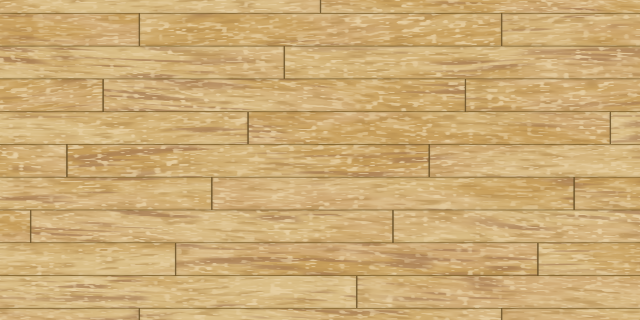
Reproduce this texture procedurally as a Shadertoy shader.

```glsl
// Oak strip flooring: long boards in staggered rows, parted by thin dark seams.
// Each board gets its own tone, grain tilt and noise offset; the wood is built
// from stretched value noise: soft clouds, fine fibres, brown streaks, pale flecks.

// Layout, in units of the canvas height
const float ROW_HEIGHT   = 0.10243;
const float FIRST_SEAM   = 0.0365;   // height of the lowest seam
const float BOARD_LENGTH = 1.1322;
const float FIRST_JOINT  = 0.4355;   // joint position in the lowest row
const float STEP_ODD     = 0.4;      // stagger, in board lengths
const float STEP_PAIR    = 0.9;      // stagger over two rows
const float SEAM_WIDTH   = 0.0028;
const float JOINT_WIDTH  = 0.0045;
const float GAP_BLUR     = 0.0014;   // softness of the gap edges
const float SHADE_REACH  = 0.003;    // soft darkening beside the gaps

// Wood
const float GRAIN_TILT   = 0.06;
const float GRAIN_WARP   = 0.022;
const vec2  CLOUD_FREQ   = vec2(2.6, 14.0);
const vec2  FIBRE_FREQ   = vec2(15.0, 105.0);
const vec2  STREAK_FREQ  = vec2(7.0, 120.0);
const vec2  FLECK_FREQ   = vec2(55.0, 205.0);

const vec3 HONEY = vec3(0.785, 0.625, 0.36);
const vec3 TAN   = vec3(0.815, 0.665, 0.455);
const vec3 STRAW = vec3(0.855, 0.745, 0.525);
const vec3 PALE  = vec3(0.91, 0.82, 0.65);
const vec3 UMBER = vec3(0.69, 0.53, 0.29);
const vec3 RUST  = vec3(0.64, 0.47, 0.32);
const vec3 SEAM  = vec3(0.52, 0.40, 0.18);
const vec3 JOINT = vec3(0.43, 0.33, 0.16);

float hash(vec2 p) {
    vec3 q = fract(vec3(p.xyx) * 0.1031);
    q += dot(q, q.yzx + 33.33);
    return fract((q.x + q.y) * q.z);
}

float noise(vec2 p) {
    vec2 i = floor(p);
    vec2 f = fract(p);
    f = f * f * (3.0 - 2.0 * f);
    float low  = mix(hash(i), hash(i + vec2(1, 0)), f.x);
    float high = mix(hash(i + vec2(0, 1)), hash(i + vec2(1, 1)), f.x);
    return mix(low, high, f.y);
}

float fbm(vec2 p) {
    float sum = 0.0;
    float weight = 0.57;
    for (int i = 0; i < 3; i++) {
        sum += weight * noise(p);
        p = p * 2.03 + 17.7;
        weight *= 0.5;
    }
    return sum;
}

vec3 wood(vec2 p, vec2 board) {
    float tone = hash(board + 3.7);
    float tilt = (hash(board + 11.3) - 0.5) * 2.0 * GRAIN_TILT;
    vec2 g = p + 23.0 * vec2(hash(board + 5.1), hash(board + 8.9));
    g.y += tilt * p.x + GRAIN_WARP * (noise(g * vec2(3.0, 9.0)) - 0.5);

    // Broad colour of the board
    float cloud = fbm(g * CLOUD_FREQ);
    vec3 color = mix(HONEY, TAN, smoothstep(0.38, 0.62, cloud));
    float light = smoothstep(0.38, 0.66, fbm(g * CLOUD_FREQ + 41.0));
    color = mix(color, STRAW, clamp(0.75 * tone + 0.6 * light - 0.25, 0.0, 1.0));

    // Fine fibres, lighter and darker than the base
    float fibre = 0.6 * noise(g * FIBRE_FREQ) + 0.4 * noise(g * FIBRE_FREQ * 1.9 + 13.0);
    color = mix(color, PALE, 0.4 * smoothstep(0.5, 0.85, fibre));
    color = mix(color, UMBER, 0.5 * (1.0 - smoothstep(0.15, 0.48, fibre)));

    // Thin brown streaks gather in patches
    float patchMask = smoothstep(0.4, 0.7, noise(g * vec2(4.0, 19.0) + 7.0));
    float streak = smoothstep(0.5, 0.85, noise(g * STREAK_FREQ + 29.0));
    color = mix(color, RUST, 0.65 * streak * patchMask);

    // Short pale flecks, denser in some places
    float dense = 0.35 + 0.65 * noise(g * vec2(9.0, 30.0) + 71.0);
    float fleck = smoothstep(0.55, 0.9, noise(g * FLECK_FREQ + 53.0));
    return mix(color, PALE, 0.95 * fleck * dense);
}

// Coverage of a soft line of the given width at distance d from its centre
float line(float d, float width, float pixel) {
    float soft = max(0.5 * pixel, GAP_BLUR);
    return 1.0 - smoothstep(-soft, soft, d - 0.5 * width);
}

void mainImage(out vec4 fragColor, in vec2 fragCoord) {
    vec2 p = fragCoord / iResolution.y;
    float pixel = 1.0 / iResolution.y;

    // Board cell: rows shift by alternating fractions of a board
    float v = (p.y - FIRST_SEAM) / ROW_HEIGHT + 1.0;
    float row = floor(v);
    float shift = STEP_PAIR * floor(row * 0.5) + STEP_ODD * mod(row, 2.0);
    float u = (p.x - FIRST_JOINT) / BOARD_LENGTH + shift;
    vec2 board = vec2(floor(u), row);

    // Distance to the nearest seam and joint
    float seamDist  = abs(fract(v + 0.5) - 0.5) * ROW_HEIGHT;
    float jointDist = abs(fract(u + 0.5) - 0.5) * BOARD_LENGTH;

    vec3 color = wood(p, board);
    color *= 1.0 - 0.12 * exp(-min(seamDist, jointDist) / SHADE_REACH);

    // Gaps, with uneven wear along the seams
    float wear = 0.6 + 0.35 * noise(vec2(p.x * 40.0, floor(v + 0.5) * 7.0));
    color = mix(color, SEAM, wear * line(seamDist, SEAM_WIDTH, pixel));
    color = mix(color, JOINT, 0.85 * line(jointDist, JOINT_WIDTH, pixel));
    fragColor = vec4(color, 1.0);
}
```
